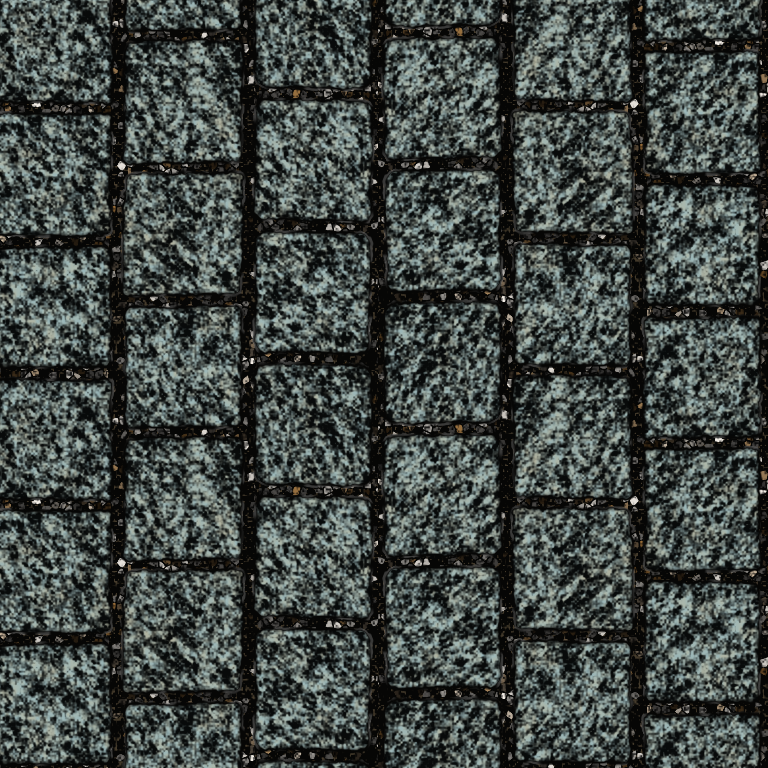
A WebGL 2 fragment shader for this texture:

```glsl
#version 300 es
precision highp float;
// Granite sett paving: six staggered columns of rough stones, dark joints with gravel.
// The plane is folded about a vertical axis and wrapped every three rows, so nine
// stones recur; each is a rounded box filled with fine, slanted value noise.
uniform vec2 u_resolution;
out vec4 outColor;

#define PITCH vec2(0.1690, 0.1723)   // spacing of stones on the canvas
#define FOLD_X 0.492                 // mirror axis
#define FOLD_SHIFT 0.469             // rise of the mirrored half, in rows
#define ROWS 3.0                     // rows before the stones recur
#define COLUMN_PHASE vec3(0.094, 0.533, -0.016)
#define STONE_HALF vec2(0.440, 0.446)
#define EDGE_WOBBLE 0.036
#define GRAIN 17.0                   // mineral clusters per stone
#define GRAVEL 17.0                  // gravel cells per stone

const vec3 GRANITE_DARK = vec3(0.030, 0.040, 0.040);
const vec3 GRANITE_LIGHT = vec3(0.640, 0.720, 0.700);
const vec3 JOINT_BLACK = vec3(0.022, 0.022, 0.018);
const vec3 GRAVEL_PALE = vec3(0.92, 0.90, 0.87);
const vec3 GRAVEL_OCHRE = vec3(0.62, 0.44, 0.22);

vec3 hash3(vec2 p) {
  vec3 q = fract(p.xyx * vec3(0.1031, 0.1030, 0.0973));
  q += dot(q, q.yxz + 33.33);
  return fract((q.xxy + q.yzz) * q.zyx);
}

float noise(vec2 p) {
  vec2 i = floor(p), f = fract(p);
  f = f * f * (3.0 - 2.0 * f);
  vec2 e = vec2(0.0, 1.0);
  return mix(mix(hash3(i).x, hash3(i + e.yx).x, f.x),
             mix(hash3(i + e.xy).x, hash3(i + e.yy).x, f.x), f.y);
}

float roundedBox(vec2 p, vec2 halfSize, float radius) {
  vec2 q = abs(p) - halfSize + radius;
  return length(max(q, 0.0)) + min(max(q.x, q.y), 0.0) - radius;
}

// Speckled granite; local runs from -0.5 to 0.5 across one stone.
vec3 granite(vec2 local, vec2 seed, vec3 trait) {
  float lean = mix(0.35, 0.95, trait.x);
  vec2 axis = vec2(sin(lean), cos(lean));
  vec2 streak = vec2(dot(local, vec2(axis.y, -axis.x)), 0.68 * dot(local, axis));
  vec2 g = streak * GRAIN * 1.15;
  float n = 0.31 * noise(g + seed) + 0.36 * noise(g * 2.1 + seed + 19.0)
          + 0.33 * noise(local * GRAIN * 3.7 + seed + 47.0);
  // Pale crystals on some of the stones
  float crystal = smoothstep(0.74, 0.92, noise(local * 8.0 + seed));
  n += 0.10 * crystal * step(0.45, trait.y);
  float tone = smoothstep(0.275, 0.785, n + 0.02 * (trait.z - 0.5));
  vec3 color = mix(GRANITE_DARK, GRANITE_LIGHT, tone);
  // Faint brownish weathering and mineral tints
  float stain = smoothstep(0.55, 0.95, noise(local * 6.0 + seed + 31.0));
  color *= mix(vec3(1.0), vec3(1.03, 0.96, 0.91), 0.7 * stain + 0.25 * trait.z);
  float tint = noise(local * GRAIN * 2.0 + seed + 83.0) - 0.5;
  return color * (1.0 + tint * vec3(0.12, 0.0, -0.10));
}

// Angular gravel chips from cell borders; coverage is the share of filled cells.
vec3 gravel(vec2 p, float coverage, float aa) {
  vec2 cell = floor(p * GRAVEL), f = fract(p * GRAVEL);
  float nearest = 9.0, second = 9.0;
  vec3 chip = vec3(0.0);
  for (int j = -1; j <= 1; j++) {
    for (int i = -1; i <= 1; i++) {
      vec2 o = vec2(i, j), id = cell + o;
      id.y = mod(id.y, ROWS * GRAVEL);
      vec3 h = hash3(id + 11.0);
      float d = length(o + 0.1 + 0.8 * h.xy - f);
      if (d < nearest) {
        second = nearest;
        nearest = d;
        chip = hash3(id + 73.0);
      } else second = min(second, d);
    }
  }
  float shape = smoothstep(0.08, 0.14 + aa * GRAVEL, second - nearest);
  float grit = noise(p * 66.0);
  vec3 color = mix(GRAVEL_PALE, GRAVEL_OCHRE, smoothstep(0.55, 0.95, chip.y));
  color *= mix(0.22, 1.05, chip.z * chip.z) * smoothstep(-0.15, 0.75, grit);
  vec3 soil = JOINT_BLACK + vec3(0.26, 0.22, 0.16) * smoothstep(0.62, 1.0, grit);
  return mix(soil, color, shape * step(chip.x, coverage));
}

void main() {
  vec2 uv = gl_FragCoord.xy / u_resolution;
  float aa = 1.0 / (u_resolution.y * PITCH.y);

  // Folded paving coordinates, in stones
  vec2 p = vec2(abs(uv.x - FOLD_X) / PITCH.x, uv.y / PITCH.y);
  p.y = mod(p.y - step(FOLD_X, uv.x) * FOLD_SHIFT, ROWS);
  float column = min(floor(p.x), 2.0);
  float y = p.y - COLUMN_PHASE[int(column)];
  vec2 id = vec2(column, mod(floor(y), ROWS));
  vec2 local = vec2(p.x - column, fract(y)) - 0.5;
  vec3 trait = hash3(id * 17.0 + 5.0);
  vec2 seed = 40.0 + 150.0 * trait.yz;

  // Uneven outline
  vec2 bent = local + (trait.xy - 0.5) * local.yx * vec2(0.035, 0.045);
  vec2 halfSize = STONE_HALF + 0.016 * (trait.zx - 0.5);
  float radius = (column < 0.5 ? 0.08 : 0.012) + 0.04 * trait.y;
  float d = roundedBox(bent, halfSize, radius);
  d += EDGE_WOBBLE * (0.55 * noise(local * 8.0 + seed) + 0.45 * noise(local * 34.0 + seed) - 0.5);

  // Cross joints hold more gravel than the long ones
  float crossJoint = 1.0 - smoothstep(0.41, 0.46, abs(local.x));
  vec3 joint = gravel(p, mix(0.28, 0.66, crossJoint), aa);
  joint = mix(JOINT_BLACK, joint, smoothstep(0.010, 0.030, d));

  vec3 stone = granite(local, seed, trait) * mix(0.6, 1.0, smoothstep(0.0, 0.025, -d));
  vec3 color = mix(stone, joint, smoothstep(-aa, aa, d));

  // Broken light rim along the stones
  float rim = 1.0 - smoothstep(0.004, 0.006 + aa, abs(d - 0.014));
  color += 0.20 * rim * smoothstep(0.5, 0.8, noise(local * 10.0 + seed + 9.0));
  outColor = vec4(color, 1.0);
}
```
